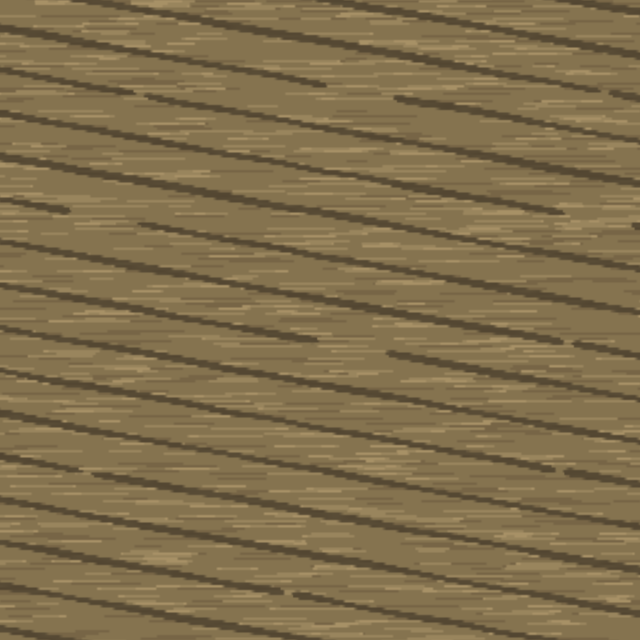
Write a WebGL 1 fragment shader that draws this texture.

```glsl
precision highp float;
// Brown woven cloth: fine horizontal fibres crossed by slanted dark twill lines.

uniform vec2 u_resolution;

#define ROWS 256.0          // thread rows per canvas height
#define LINE_SPACING 0.0671 // vertical distance between twill lines
#define LINE_SLOPE 0.178    // fall of the lines per unit of width
#define LINE_PHASE 0.27
#define LINE_HALF 0.0052    // vertical half thickness
#define GAP_SPACING 0.194   // height between rows of line breaks
#define GAP_PHASE 0.075
#define GAP_CHANCE 0.8
#define WIDE_GAP_CHANCE 0.3
#define FIBRE_CELL 0.15     // space that holds one fibre
#define LIGHT_CHANCE 0.34
#define DARK_CHANCE 0.24

const vec3 BASE = vec3(0.52, 0.45, 0.31);
const vec3 SHADE = vec3(0.46, 0.39, 0.27);
const vec3 LIGHT = vec3(0.60, 0.52, 0.365);
const vec3 BRIGHT = vec3(0.67, 0.58, 0.41);
const vec3 LINE_DEEP = vec3(0.32, 0.27, 0.19);
const vec3 LINE_SOFT = vec3(0.36, 0.31, 0.22);

float hash(vec2 p) {
  vec3 q = fract(p.xyx * 0.1031);
  q += dot(q, q.yzx + 33.33);
  return fract((q.x + q.y) * q.z);
}

// Smooth noise along x, a different track for each seed.
float noise(float x, float seed) {
  float i = floor(x);
  float f = fract(x);
  f = f * f * (3.0 - 2.0 * f);
  return mix(hash(vec2(i, seed)), hash(vec2(i + 1.0, seed)), f);
}

// Mask of short horizontal fibres lying in one thread row.
float fibre(float x, float row, float cell, float chance, float seed) {
  float u = x / cell + 17.0 * hash(vec2(row, seed));
  vec2 id = vec2(floor(u) + seed * 31.0, row);
  float f = fract(u);
  float size = mix(0.25, 0.92, hash(id + 57.0));
  float soft = 0.005 / cell;
  float ends = smoothstep(0.0, soft, f) * (1.0 - smoothstep(size - soft, size, f));
  return ends * step(hash(id), chance);
}

vec3 cloth(float x, float row) {
  float dark = fibre(x, row, FIBRE_CELL, DARK_CHANCE, 3.0);
  float light = fibre(x, row, FIBRE_CELL, LIGHT_CHANCE, 7.0);
  float glint = fibre(x, row, FIBRE_CELL * 0.5, 0.5, 11.0);
  vec3 color = mix(BASE, SHADE, dark * 0.9);
  return mix(color, mix(LIGHT, BRIGHT, glint * 0.8), light);
}

// Opacity of the broken twill line nearest to the point.
float twill(vec2 p, float index) {
  float center = (index + LINE_PHASE) * LINE_SPACING - LINE_SLOPE * p.x;

  // Breaks fall where a line crosses one of the gap rows.
  float gapRow = floor((center - GAP_PHASE) / GAP_SPACING + 0.5);
  vec2 id = vec2(index + 40.0, gapRow + 9.0);
  float jitter = (hash(id + 5.0) - 0.5) * 0.014;
  float gapY = GAP_PHASE + gapRow * GAP_SPACING + jitter;
  float along = abs(center - gapY) / LINE_SLOPE;
  float gap = mix(0.006, 0.052, step(hash(id + 23.0), WIDE_GAP_CHANCE));
  float open = step(hash(id), GAP_CHANCE);
  float present = mix(1.0, smoothstep(gap - 0.003, gap + 0.003, along), open);
  float taper = mix(1.0, smoothstep(gap - 0.012, gap + 0.014, along), open);

  // Uneven thickness and a slight wander.
  float halfWidth = LINE_HALF * mix(0.72, 1.28, noise(p.x * 9.0, index + 61.0)) * taper;
  float wander = (noise(p.x * 14.0, index + 83.0) - 0.5) * 0.0025;
  float d = abs(p.y - center - wander);
  return present * (1.0 - smoothstep(halfWidth - 0.0009, halfWidth + 0.0009, d));
}

vec3 threadRow(float x, float row) {
  vec2 p = vec2(x, (row + 0.5) / ROWS);
  float index = floor((p.y + LINE_SLOPE * x) / LINE_SPACING - LINE_PHASE + 0.5);
  vec3 ink = mix(LINE_DEEP, LINE_SOFT, noise(x * 40.0, row + 101.0) * 0.8);
  return mix(cloth(x, row), ink, twill(p, index));
}

void main() {
  vec2 p = gl_FragCoord.xy / u_resolution.y;

  // Blend neighbouring rows so the stepped threads keep soft edges.
  float y = p.y * ROWS - 0.5;
  float row = floor(y);
  float blend = smoothstep(0.0, 1.0, y - row);
  vec3 color = mix(threadRow(p.x, row), threadRow(p.x, row + 1.0), blend);
  gl_FragColor = vec4(color, 1.0);
}
```
